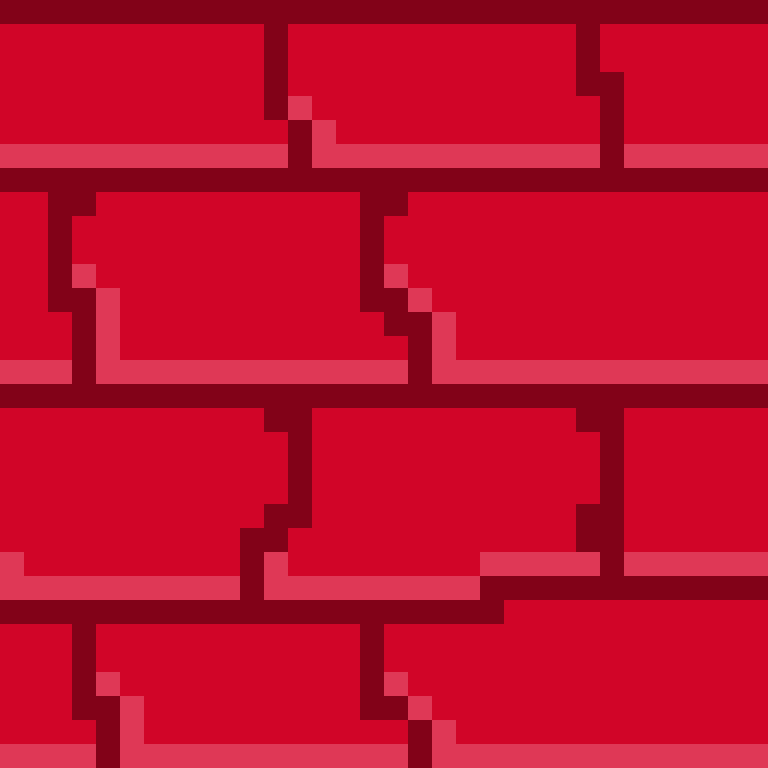
This texture is drawn by a WebGL 1 fragment shader. Its source:

```glsl
precision mediump float;
// Blocky red brick wall: four staggered courses with stepped joints and lit lower edges.

uniform vec2 u_resolution;

const vec3 BRICK  = vec3(0.82, 0.02, 0.157);
const vec3 MORTAR = vec3(0.51, 0.008, 0.094);
const vec3 LIGHT  = vec3(0.875, 0.22, 0.337);

const float CELLS = 32.0;       // blocks across and down
const float SAG_COLUMN = 20.0;  // where the lowest bed joint shifts by one block
const float NEVER = 99.0;       // a step that does not occur
const int SAMPLES = 2;          // antialiasing grid per axis

float within(float v, float lo, float hi) {
  return step(lo - 0.5, v) * step(v, hi + 0.5);
}

// x: mortar, y: light along the right side of a joint from row litFrom down.
// steps holds (lead, lag) rows of two sideways moves, each of size drift.
vec2 joint(vec2 cell, float column, float hook, float litFrom, vec2 drift, vec4 steps) {
  float row = cell.y;
  float lead = column + dot(drift, step(steps.xz, vec2(row)));
  float lag  = column + dot(drift, step(steps.yw, vec2(row)));
  float flare = hook * within(row, 1.0, 1.0);
  float left  = min(lead, lag) + min(flare, 0.0);
  float right = max(lead, lag) + max(flare, 0.0);
  float lit = within(cell.x, right + 1.0, right + 1.0) * step(litFrom, row);
  return vec2(within(cell.x, left, right), lit);
}

vec3 wall(vec2 uv) {
  vec2 cell = floor(uv * CELLS);
  cell.y = CELLS - 1.0 - cell.y;  // rows count downward
  float column = cell.x;

  // Course layout: top row, last row, first joint, joint spacing
  vec4 course = vec4(0.0, 6.0, 11.0, 13.0);
  float hook = 0.0;
  float litFrom = 4.0;
  float litSecond = NEVER;
  vec2 drift = vec2(1.0);
  vec2 driftSecond = vec2(1.0);
  vec4 steps = vec4(5.0, 5.0, NEVER, NEVER);
  vec4 stepsSecond = vec4(3.0, 4.0, NEVER, NEVER);

  if (cell.y > 24.5) {
    course = vec4(25.0, 6.0, 3.0, 12.0);
    litFrom = litSecond = 3.0;
    steps = vec4(4.0, 5.0, NEVER, NEVER);
    stepsSecond = vec4(4.0, 5.0, 5.0, 5.0);
  } else if (cell.y > 15.5) {
    course = vec4(16.0, 8.0, 12.0, 13.0);
    hook = -1.0;
    litFrom = 7.0;
    drift = vec2(-1.0);
    driftSecond = vec2(-1.0, 1.0);
    steps = vec4(5.0, 6.0, 6.0, 7.0);
    stepsSecond = vec4(5.0, NEVER, 7.0, NEVER);
  } else if (cell.y > 6.5) {
    course = vec4(7.0, 8.0, 2.0, 13.0);
    hook = 1.0;
    litSecond = 4.0;
    steps = vec4(5.0, 6.0, NEVER, NEVER);
    stepsSecond = vec4(5.0, 6.0, 6.0, 7.0);
  }
  cell.y -= course.x;

  // Bed joints and the lit row at the foot of each course
  float mortar = within(cell.y, 0.0, 0.0);
  float lit = within(cell.y, course.y, course.y);

  // The lowest bed joint sits one block higher on its right side
  if (course.x > 24.5) {
    mortar *= step(column, SAG_COLUMN + 0.5);
  } else if (course.x > 15.5) {
    mortar = max(mortar, lit * step(SAG_COLUMN, column));
    float raised = step(mod(column - SAG_COLUMN, CELLS), 12.5);
    lit = max(lit, raised * within(cell.y, 7.0, 7.0));
  }

  // Two upright joints per course
  for (int i = 0; i < 2; i++) {
    vec2 mark = joint(cell, course.z + float(i) * course.w, hook, litFrom, drift, steps);
    mortar = max(mortar, mark.x);
    lit = max(lit, mark.y);
    litFrom = litSecond;
    drift = driftSecond;
    steps = stepsSecond;
  }
  return mix(mix(BRICK, LIGHT, lit), MORTAR, mortar);
}

void main() {
  // Average a small grid of samples to smooth the block edges
  vec3 color = vec3(0.0);
  for (int y = 0; y < SAMPLES; y++) {
    for (int x = 0; x < SAMPLES; x++) {
      vec2 offset = (vec2(float(x), float(y)) + 0.5) / float(SAMPLES) - 0.5;
      color += wall((gl_FragCoord.xy + offset) / u_resolution);
    }
  }
  gl_FragColor = vec4(color / float(SAMPLES * SAMPLES), 1.0);
}
```
